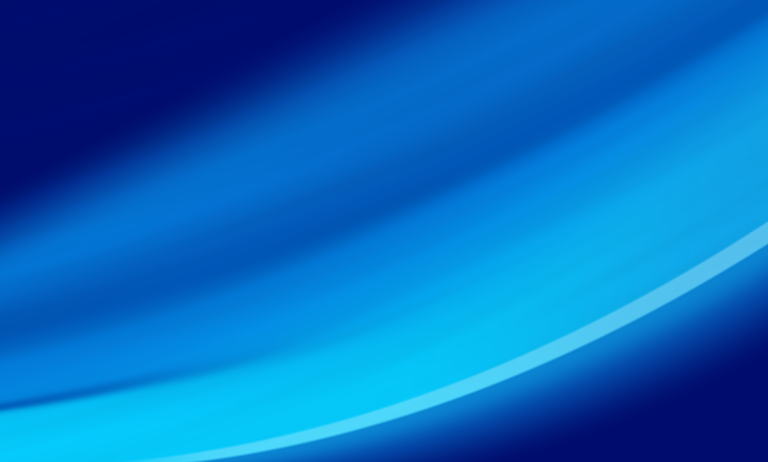
This background is drawn by a WebGL 2 fragment shader. Its source:

```glsl
#version 300 es
precision highp float;
// Sweeping blue folds of light with a thin pale ribbon over navy corners.
// Each fold is a parabola y(x) in canvas units; colours blend by the signed
// height above it, and stretched gradient noise adds faint streaks of sheen.

#define NAVY   vec3(0.00, 0.05, 0.43)
#define DEEP   vec3(0.00, 0.31, 0.68)
#define SHEET  vec3(0.02, 0.39, 0.76)
#define AZURE  vec3(0.01, 0.48, 0.85)
#define CYAN   vec3(0.02, 0.78, 0.97)
#define HAZE   vec3(0.06, 0.63, 0.89)
#define PALE   vec3(0.80, 0.96, 1.00)
#define RIBBON_WIDTH 0.048
#define RIBBON_ALPHA 0.36
#define SHEEN 0.022

uniform vec2 u_resolution;
out vec4 fragColor;

float parabola(float x, float a, float b, float c) {
    return a + x * (b + x * c);
}

float bell(float d, float width) {
    d /= width;
    return exp(-d * d);
}

vec2 gradient(vec2 cell) {
    float h = fract(sin(dot(cell, vec2(127.1, 311.7))) * 43758.5);
    return vec2(cos(6.2832 * h), sin(6.2832 * h));
}

float gradientNoise(vec2 p) {
    vec2 i = floor(p), f = p - i;
    vec2 u = f * f * f * (f * (f * 6.0 - 15.0) + 10.0);
    vec2 e = vec2(1.0, 0.0);
    float low = mix(dot(gradient(i), f), dot(gradient(i + e), f - e), u.x);
    float high = mix(dot(gradient(i + e.yx), f - e.yx),
                     dot(gradient(i + 1.0), f - 1.0), u.x);
    return mix(low, high, u.y);
}

// Broad blue sheet above the main fold, sinking into the navy corner
vec3 upperSheet(vec2 p, float fold) {
    float corner = 0.511 + 0.89 * p.x;
    float v = (p.y - fold) / (corner - fold);
    float left = 1.0 - smoothstep(0.0, 0.65, p.x);
    vec3 col = mix(SHEET, AZURE, bell(v - 0.52, 0.27) * mix(0.3, 0.75, left));
    float dark = smoothstep(-0.10 - 0.12 * p.x, 0.09, p.y - corner);
    return mix(col, NAVY, dark);
}

// Bright sheet between the main fold and the ribbon
vec3 brightSheet(vec2 p, float fold, float arc) {
    float t = clamp((fold - p.y) / (fold - arc), 0.0, 1.0);
    vec3 glow = mix(CYAN, HAZE, smoothstep(0.5, 1.0, p.x));
    float reach = mix(0.95, 0.62, smoothstep(0.5, 1.0, p.x));
    vec3 col = mix(AZURE, glow, smoothstep(0.03, reach, t));

    // Inner crease, crisp on the left and dissolving to the right
    float d = p.y - parabola(p.x, 0.115, 0.259, 0.2);
    float fade = 1.0 - smoothstep(0.0, 0.65, p.x);
    float blur = 0.008 + 0.07 * p.x;
    float above = smoothstep(-blur, blur, d);
    col = mix(col, mix(glow, AZURE, above), 0.7 * fade);
    float crease = bell(d - 0.003, 0.011 + 0.025 * p.x);
    return mix(col, DEEP, 0.75 * fade * fade * crease);
}

// Blue shade under the ribbon, sinking into the lower navy corner
vec3 lowerShade(vec2 p, float edge) {
    float depth = (edge - p.y) / (0.14 * pow(p.x + 0.01, 0.7));
    vec3 col = mix(vec3(0.04, 0.52, 0.82), SHEET, smoothstep(0.0, 0.8, depth));
    return mix(col, NAVY, smoothstep(0.1, 1.8, depth));
}

void main() {
    vec2 p = gl_FragCoord.xy / u_resolution;
    float pixel = 1.0 / u_resolution.y;
    float fold = parabola(p.x, 0.272, 0.396, 0.322);
    float arc = parabola(p.x, -0.011, -0.0185, 0.55);
    float width = RIBBON_WIDTH * pow(p.x, 0.65);
    float soft = 0.002 + pixel;

    // Main fold: two sheets meeting in a soft shadow
    float d = p.y - fold;
    vec3 col = mix(brightSheet(p, fold, arc), upperSheet(p, fold),
                   smoothstep(-0.035, 0.03, d));
    float shadow = bell(d, d > 0.0 ? 0.085 : 0.045);
    col = mix(col, DEEP, 0.75 * shadow);

    // Streaks following the fold
    float streak = gradientNoise(vec2(p.x * 2.0, d * 17.0))
                 + 0.5 * gradientNoise(vec2(p.x * 3.0 + 7.0, d * 41.0));
    col *= 1.0 + 2.0 * SHEEN * streak;

    // Shade below the arc, then the translucent ribbon along it
    float bottom = arc - width;
    float below = 1.0 - smoothstep(-soft, soft, p.y - bottom);
    col = mix(col, lowerShade(p, bottom), below);
    float ribbon = (1.0 - below) * (1.0 - smoothstep(-soft, soft, p.y - arc));
    col = mix(col, PALE, RIBBON_ALPHA * ribbon * smoothstep(0.08, 0.3, p.x));

    fragColor = vec4(clamp(col, 0.0, 1.0), 1.0);
}
```
